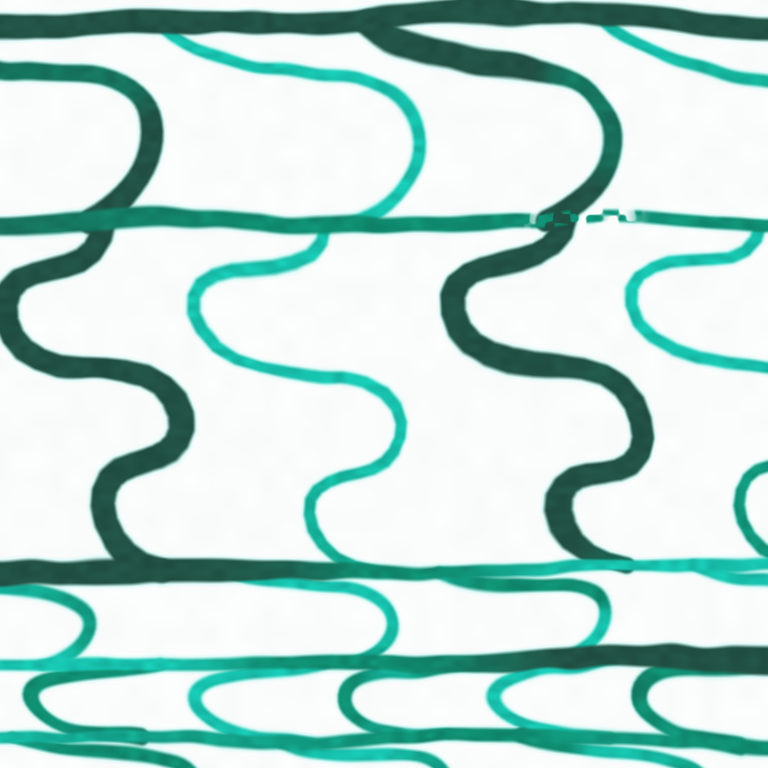
Reproduce this pattern procedurally as a Shadertoy shader.

```glsl
// Hand-drawn marker meanders in turquoise, green and dark pine, strung between horizontal rails on white paper.

const vec3 PAPER     = vec3(0.988, 0.994, 0.993);
const vec3 TURQUOISE = vec3(0.09, 0.76, 0.68);
const vec3 GREEN     = vec3(0.06, 0.55, 0.44);
const vec3 PINE      = vec3(0.13, 0.32, 0.27);
const vec3 BLEED     = vec3(0.72, 0.97, 0.95);

const float PI         = 3.14159265;
const float THIN       = 0.0078;  // half width of a light stroke
const float THICK      = 0.0155;  // half width of a dark stroke
const float SOFTNESS   = 0.0032;  // half width of the edge ramp
const float BLEED_SIZE = 0.007;   // reach of the pale fringe
const float FLATNESS   = 0.75;    // how level the runs between turns are
const float TAPER      = 0.3;     // loss of swing along a stroke
const int   BANDS      = 5;
const int   STEPS      = 36;

// Heights of the rails, and their ink tone at the left and right ends
const float RAIL[6] = float[6](0.974, 0.711, 0.258, 0.137, 0.035, -0.08);
const vec2 RAIL_TONE[5] = vec2[5](vec2(1.0, 0.95), vec2(0.55, 0.45),
    vec2(1.15, -0.3), vec2(0.0, 0.9), vec2(0.25, 0.5));

// Per band: first centre, spacing, swing, drift
const vec4 LAYOUT[5] = vec4[5](
    vec4(0.05, 0.31, 0.19, 0.00), vec4(0.03, 0.285, 0.11, 0.20),
    vec4(0.04, 0.33, 0.14, 0.00), vec4(0.33, 0.20, 0.12, 0.03),
    vec4(0.10, 0.37, 0.15, 0.00));
// Per band: start and end phase in half turns, mean tone, tone alternation
const vec4 STYLE[5] = vec4[5](
    vec4(0.12, 1.33, 0.42, 0.32), vec4(1.05, 4.40, 0.55, 0.38),
    vec4(0.20, 1.35, 0.18, 0.12), vec4(1.25, 2.60, 0.30, -0.16),
    vec4(0.20, 1.30, 0.30, 0.08));

float hash(vec2 p) {
    vec3 q = fract(p.xyx * vec3(0.1031, 0.1030, 0.0973));
    q += dot(q, q.yzx + 33.33);
    return fract((q.x + q.y) * q.z);
}

float noise(vec2 p) {
    vec2 i = floor(p), f = fract(p);
    f = f * f * (3.0 - 2.0 * f);
    return mix(mix(hash(i), hash(i + vec2(1, 0)), f.x),
               mix(hash(i + vec2(0, 1)), hash(i + vec2(1, 1)), f.x), f.y);
}

float segmentDistance(vec2 p, vec2 a, vec2 b, out float along) {
    vec2 ab = b - a;
    along = clamp(dot(p - a, ab) / max(dot(ab, ab), 1e-8), 0.0, 1.0);
    return length(p - a - ab * along);
}

float descent(float phase) {
    return phase + 0.5 * FLATNESS * sin(2.0 * phase);
}

// Point on a winding stroke that runs from one rail down to the next
vec2 meander(float t, int band, float centre, float swing) {
    vec2 range = STYLE[band].xy * PI;
    float phase = mix(range.x, range.y, t);
    float top = descent(range.x);
    float fall = (descent(phase) - top) / (descent(range.y) - top);
    float x = centre - swing * cos(phase) * (1.0 - TAPER * t) + LAYOUT[band].w * t;
    return vec2(x, mix(RAIL[band], RAIL[band + 1], fall));
}

float penWidth(float tone) {
    return mix(THIN, THICK, smoothstep(0.35, 0.95, tone));
}

// Lay marker ink of a given tone over the colour so far
void ink(inout vec3 col, vec2 p, float edge, float tone, float cover) {
    vec3 shade = mix(TURQUOISE, GREEN, smoothstep(0.12, 0.45, tone));
    shade = mix(shade, PINE, smoothstep(0.55, 0.8, tone));
    shade *= 0.92 + 0.16 * noise(p * vec2(70.0, 110.0));
    float fringe = 1.0 - smoothstep(0.0, BLEED_SIZE, edge);
    col = mix(col, min(col, BLEED), 0.55 * fringe * cover);
    col = mix(col, shade, (1.0 - smoothstep(-SOFTNESS, SOFTNESS, edge)) * cover);
}

void mainImage(out vec4 fragColor, in vec2 fragCoord) {
    vec2 uv = fragCoord / iResolution.y;
    vec3 col = PAPER - 0.012 * noise(uv * 40.0);

    // Unsteady hand
    vec2 p = uv + 0.026 * (vec2(noise(uv * 5.0), noise(uv * 5.0 + 31.0)) - 0.5);
    p += 0.005 * (vec2(noise(uv * 24.0), noise(uv * 24.0 + 57.0)) - 0.5);

    // Meanders inside each band
    for (int b = 0; b < BANDS; b++) {
        if (p.y > RAIL[b] + 0.04 || p.y < RAIL[b + 1] - 0.04) continue;
        for (int i = -1; i < 5; i++) {
            vec2 id = vec2(float(i) + 7.0, float(b) * 13.0 + 3.0);
            float centre = LAYOUT[b].x + LAYOUT[b].y * (float(i) + 0.22 * (hash(id) - 0.5));
            float swing = LAYOUT[b].z * (0.88 + 0.24 * hash(id + 40.0));
            float nearest = 1e3, where = 0.0, along;
            vec2 last = meander(0.0, b, centre, swing);
            for (int s = 1; s <= STEPS; s++) {
                vec2 next = meander(float(s) / float(STEPS), b, centre, swing);
                float d = segmentDistance(p, last, next, along);
                if (d < nearest) {
                    nearest = d;
                    where = (float(s) - 1.0 + along) / float(STEPS);
                }
                last = next;
            }
            float tone = STYLE[b].z + STYLE[b].w * cos(PI * float(i));
            tone += 0.5 * (noise(vec2(where * 4.0, id.x * 5.0 + id.y)) - 0.5);
            ink(col, p, nearest - penWidth(tone), tone, 1.0);
        }
    }

    // Rails, the second one with a dry patch
    for (int r = 0; r < BANDS; r++) {
        float row = float(r) * 9.0;
        float tone = mix(RAIL_TONE[r].x, RAIL_TONE[r].y, uv.x);
        tone += 0.3 * (noise(vec2(uv.x * 5.0, row)) - 0.5);
        float width = penWidth(tone) * (0.9 + 0.25 * noise(vec2(uv.x * 11.0, row + 4.0)));
        float dry = r == 1 ? 1.0 - smoothstep(0.05, 0.09, abs(uv.x - 0.76)) : 0.0;
        float cover = 1.0 - dry * smoothstep(0.35, 0.6, noise(uv * 95.0));
        ink(col, p, abs(p.y - RAIL[r]) - width, tone, cover);
    }

    fragColor = vec4(col, 1.0);
}
```
